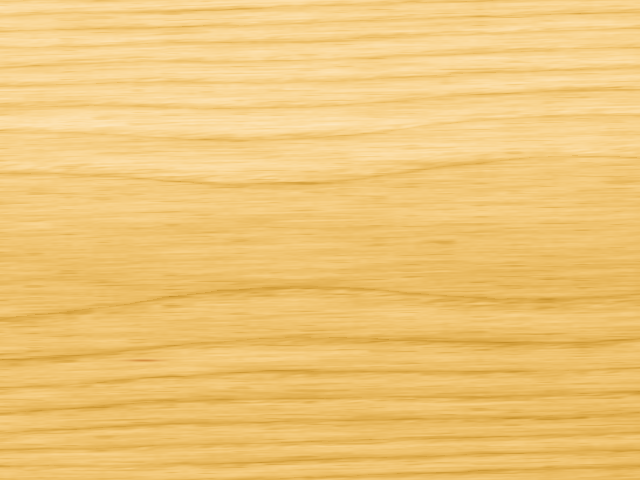
Give the GLSL for this texture, as a Shadertoy shader.

```glsl
// Pale ash wood board with horizontal growth rings and fine fibres.

float hash(vec2 p) {
    vec3 q = fract(vec3(p.xyx) * 0.1031);
    q += dot(q, q.yzx + 33.33);
    return fract((q.x + q.y) * q.z);
}

float noise(vec2 p) {
    vec2 cell = floor(p), f = fract(p);
    f = f * f * (3.0 - 2.0 * f);
    return mix(mix(hash(cell), hash(cell + vec2(1, 0)), f.x),
               mix(hash(cell + vec2(0, 1)), hash(cell + vec2(1, 1)), f.x), f.y);
}

// Streaks at several widths, centred on zero
float fibres(vec2 p) {
    float sum = 0.0, weight = 0.5;
    for (int i = 0; i < 5; i++) {
        sum += weight * (noise(p) - 0.5);
        p = p * vec2(1.7, 1.9) + vec2(17.3, 41.7);
        weight *= 0.85;
    }
    return sum;
}

// Tone 0 is deep honey, tone 1 is pale cream
vec3 woodColor(float tone) {
    return vec3(0.90, 0.71, 0.35)
         + tone * vec3(0.12, 0.16, 0.24)
         + tone * tone * vec3(-0.04, -0.02, 0.02);
}

void mainImage(out vec4 fragColor, in vec2 fragCoord) {
    vec2 p = fragCoord / iResolution.y;
    float across = fragCoord.x / iResolution.x;

    // Bend the rings about a slightly tilted heart line
    float side = p.y - 0.514 - 0.04 * (across - 0.5);
    side -= 0.24 * side * exp(-25.0 * side * side) * cos(7.2 * across);
    side += 0.010 * (noise(vec2(p.x * 3.0, p.y * 7.0)) - 0.5);
    side += 0.003 * (noise(vec2(p.x * 11.0, p.y * 20.0 + 9.0)) - 0.5);
    float reach = abs(side);

    // Rings crowd together away from the heart
    float spacing = side > 0.0 ? 0.030 : 0.034;
    float rate = 2.0 * reach / spacing;
    vec2 slanted = vec2(p.x * 26.0, (p.y - 0.09 * p.x) * 190.0);
    float phase = reach * reach / spacing + 0.5;
    phase += 0.0025 * rate * (noise(slanted) - 0.5);
    float ring = floor(phase), f = phase - ring;

    // Dark inner edge with a grainy band that fades outward
    float edge = smoothstep(0.0, 0.02 + 2.0 * rate / iResolution.y, f);
    edge *= step(1.0, ring);
    float strength = 0.75 + 0.25 * hash(vec2(ring, step(0.0, side)));
    strength *= 0.65 + 0.7 * noise(vec2(p.x * 5.0, ring * 7.0 + side * 9.0));
    float fade = mix(20.0, 8.0, smoothstep(0.1, 0.4, reach));
    float line = exp(-f * fade) * step(1.0, ring);
    line = max(line, exp(-(1.0 - f) * 260.0 / max(rate, 0.1)));
    float band = edge * (1.0 - smoothstep(0.1, 0.34, f));

    // Broad light and ring shading
    float tone = mix(0.37, 0.99, smoothstep(0.36, 0.82, p.y));
    tone += 0.34 * (0.5 - mix(1.0, f, edge));
    tone -= 0.20 * across * across * (1.0 - 0.5 * p.y) - 0.07;
    tone -= strength * (0.62 * line + 0.30 * band);

    // Long fibres, hair-thin grain and feathering in the bands
    float grainY = p.y - 0.022 * p.x + 0.004 * noise(p * vec2(3.0, 5.0));
    tone += 0.46 * fibres(vec2(p.x * 1.8, grainY * 32.0));
    tone += 0.36 * (noise(vec2(p.x * 13.0, grainY * 290.0)) - 0.5);
    tone += 0.16 * (noise(vec2(p.x * 70.0, grainY * 330.0 + 50.0)) - 0.5);
    tone += 0.50 * band * (noise(slanted * vec2(1.3, 1.4) + 60.0) - 0.5);

    // Short dark pores
    float pore = noise(vec2(p.x * 14.0, grainY * 270.0 + 80.0));
    tone -= 0.34 * smoothstep(0.74, 0.98, pore);

    // One small reddish fleck
    vec2 fleck = (p - vec2(0.30, 0.249)) / vec2(0.035, 0.0025);
    vec3 color = woodColor(tone);
    color = mix(color, vec3(0.80, 0.48, 0.16), 0.7 * exp(-dot(fleck, fleck)));
    fragColor = vec4(clamp(color, 0.0, 1.0), 1.0);
}
```
